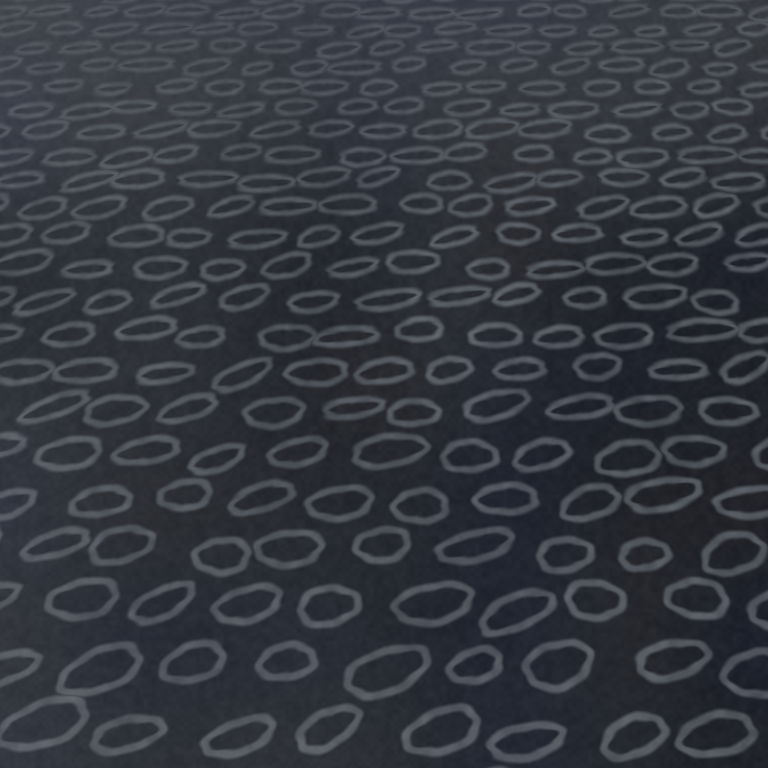
A three.js fragment shader for this pattern:

```glsl
// Dark slate carpet of tilted pale oval rings, receding in perspective.
varying vec2 vUv;

#define HORIZON 1.9               // height at which the floor vanishes
#define CELL vec2(0.130, 0.095)   // ring spacing at the lower edge
#define JITTER 0.26               // scatter of ring centres, in cells
#define TILT 0.50                 // mean ring direction on the floor
#define TILT_SPREAD 0.75          // range of ring directions
#define STROKE 0.0055             // half width of a ring line when near
#define SOFTNESS 0.0032           // blur of the ring edges
#define GRAIN 0.022               // strength of the fine fibre noise
#define DARK vec3(0.122, 0.134, 0.164)
#define HAZE vec3(0.268, 0.288, 0.318)
#define RING vec3(0.365, 0.385, 0.415)

float hash(vec2 p) {
  return fract(sin(dot(p, vec2(127.1, 311.7))) * 43758.545);
}

float valueNoise(vec2 p) {
  vec2 i = floor(p), f = fract(p);
  f = f * f * (3.0 - 2.0 * f);
  return mix(mix(hash(i), hash(i + vec2(1.0, 0.0)), f.x),
             mix(hash(i + vec2(0.0, 1.0)), hash(i + 1.0), f.x), f.y);
}

// Distance to the outline of one random oval, in canvas units.
float ovalDistance(vec2 offset, vec2 id, vec2 cellSize) {
  float angle = TILT + TILT_SPREAD * (hash(id + 3.7) - 0.5);
  float c = cos(angle), s = sin(angle);
  mat2 turn = mat2(c, -s, s, c);
  vec2 radii = vec2(mix(0.30, 0.49, hash(id + 11.3)),
                    mix(0.20, 0.31, hash(id + 23.9)));
  vec2 q = turn * offset;
  vec2 n = q / radii + 1e-4;
  float k = length(n);

  // Wobbly, slightly angular outline
  float around = atan(n.y, n.x);
  float phase = 6.283 * hash(id + 41.1);
  float wobble = 0.05 * sin(3.0 * around + phase)
               + 0.03 * sin(7.0 * around - 2.0 * phase);

  // Gradient on the canvas keeps the line width even under foreshortening
  vec2 slope = ((n / radii / k) * turn) / cellSize;
  return abs(k - 1.0 + wobble) / length(slope);
}

// Nearest outline among the staggered, jittered cells around a floor point.
float nearestRing(vec2 ground, vec2 cellSize) {
  float nearest = 1.0;
  for (int j = -1; j <= 1; j++) {
    float row = floor(ground.y) + float(j);
    float shift = 0.5 * mod(row, 2.0);
    for (int i = -1; i <= 1; i++) {
      vec2 id = vec2(floor(ground.x + shift) + float(i), row);
      vec2 jitter = JITTER * (vec2(hash(id), hash(id + 57.3)) - 0.5);
      vec2 offset = ground + vec2(shift, 0.0) - id - 0.5 - jitter;
      nearest = min(nearest, ovalDistance(offset, id, cellSize));
    }
  }
  return nearest;
}

void main() {
  // Project the canvas onto the floor
  float depth = 1.0 - vUv.y / HORIZON;
  vec2 cellSize = CELL * vec2(depth, depth * depth);
  vec2 ground = vec2((vUv.x - 0.5) / (CELL.x * depth),
                     HORIZON / (CELL.y * depth));

  // Broad light: brighter to the left and far away, with soft blotches
  float far = smoothstep(0.62, 1.0, vUv.y);
  float blotch = valueNoise(vUv * 5.0 + 2.0) - 0.5;
  float light = 0.45 * (1.0 - vUv.x) + 0.50 * far + 0.26 * blotch;
  vec3 color = mix(DARK, HAZE, clamp(light, 0.0, 1.0));
  float tint = valueNoise(vUv * 6.0 + 31.0) - 0.5;
  color += tint * vec3(0.018, 0.006, -0.018);

  // Rings, worn unevenly along their lines and fainter far away
  float halfWidth = STROKE * depth;
  float ring = 1.0 - smoothstep(halfWidth - SOFTNESS, halfWidth + SOFTNESS,
                                nearestRing(ground, cellSize));
  float wear = mix(0.68, 1.0, valueNoise(vUv * 65.0));
  float fade = mix(1.0, 0.78, far);
  color = mix(color, RING + 0.05 * blotch, ring * wear * fade);

  // Fine fibre grain
  float fibre = valueNoise(vUv * 190.0) + valueNoise(vUv * 95.0 + 9.0) - 1.0;
  color += GRAIN * fibre;

  gl_FragColor = vec4(color, 1.0);
}
```
